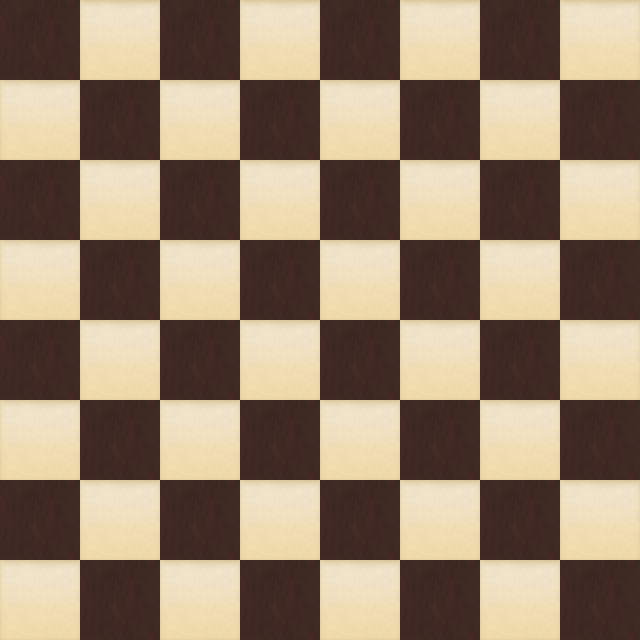
Give the GLSL for this pattern, as a WebGL 2 fragment shader.

```glsl
#version 300 es
precision highp float;
// Chequered board: dark streaked wood squares alternating with softly shaded cream squares.

uniform vec2 u_resolution;
out vec4 fragColor;

const float SQUARES = 8.0;                       // squares across and down, even so it tiles
const float PI = 3.14159265;
const vec3 CREAM_TOP = vec3(0.940, 0.890, 0.785);
const vec3 CREAM_BOTTOM = vec3(0.938, 0.855, 0.672);
const vec3 CREAM_SHADOW = vec3(0.825, 0.762, 0.600);
const vec3 CREAM_RIM = vec3(0.860, 0.765, 0.560);
const vec3 WOOD = vec3(0.247, 0.160, 0.140);
const vec3 WOOD_RED = vec3(0.285, 0.155, 0.145);
const vec3 WOOD_OLIVE = vec3(0.235, 0.175, 0.135);
const float SHADOW_DEPTH = 0.055;                // fade length of the top shade, in squares
const float RIM_WIDTH = 0.022;                   // fade length of the side rims, in squares
const float CREAM_GRAIN = 0.018;
const float WOOD_GRAIN = 0.016;

float hash(vec2 p) {
    return fract(sin(dot(p, vec2(127.1, 311.7))) * 43758.5453);
}

// Value noise that wraps once per square; period holds whole numbers.
float noise(vec2 uv, vec2 period, float seed) {
    vec2 p = uv * period;
    vec2 i = floor(p);
    vec2 f = fract(p);
    f = f * f * (3.0 - 2.0 * f);
    vec2 a = mod(i, period) + seed;
    vec2 b = mod(i + 1.0, period) + seed;
    return mix(mix(hash(a), hash(vec2(b.x, a.y)), f.x),
               mix(hash(vec2(a.x, b.y)), hash(b), f.x), f.y);
}

vec3 creamSquare(vec2 uv) {
    // Pale at the top, warmer below
    float warmth = 1.0 - smoothstep(0.05, 0.90, uv.y);
    vec3 color = mix(CREAM_TOP, CREAM_BOTTOM, warmth);

    // Shade cast down from the top edge, with an uneven lower border
    float depth = SHADOW_DEPTH * (0.75 + 0.5 * noise(uv, vec2(5.0, 1.0), 3.0));
    float shade = exp(-pow((1.0 - uv.y) / depth, 1.5));
    shade *= mix(0.65, 1.0, smoothstep(0.0, 0.12, uv.x));
    color = mix(color, CREAM_SHADOW, 0.72 * shade);

    // Thin tan rims
    vec2 edge = min(uv, 1.0 - uv);
    float rim = exp(-edge.x / RIM_WIDTH) * 0.45 + exp(-edge.y / RIM_WIDTH) * 0.50;
    color = mix(color, CREAM_RIM, min(rim, 0.7));

    // Paper grain and faint mottling
    float grain = noise(uv, vec2(40.0), 11.0) - 0.5;
    float mottle = noise(uv, vec2(7.0), 17.0) - 0.5;
    return color + CREAM_GRAIN * (grain + 0.5 * mottle);
}

vec3 woodSquare(vec2 uv) {
    // Streaks run upright and lean slightly
    vec2 bent = uv + vec2(0.05 * noise(uv, vec2(3.0), 23.0), 0.0);
    float redStreak = smoothstep(0.58, 0.95, noise(bent, vec2(17.0, 3.0), 29.0));
    float oliveStreak = smoothstep(0.55, 0.95, noise(bent, vec2(13.0, 2.0), 37.0));
    vec3 color = mix(WOOD, WOOD_RED, 0.55 * redStreak);
    color = mix(color, WOOD_OLIVE, 0.55 * oliveStreak);

    // Fine fibres and broad variation
    float fibre = noise(bent, vec2(44.0, 14.0), 41.0) - 0.5;
    float cloud = noise(uv, vec2(4.0), 47.0) - 0.5;
    return color + WOOD_GRAIN * (fibre + 0.6 * cloud);
}

void main() {
    vec2 board = gl_FragCoord.xy / u_resolution * SQUARES;
    vec2 pixel = SQUARES / u_resolution;
    vec2 uv = fract(board);

    // Smooth checker: the product of two clamped waves, cream at the lower left
    vec2 side = clamp(sin(PI * board) / (PI * pixel), -0.5, 0.5);
    float cream = 0.5 + 2.0 * side.x * side.y;

    fragColor = vec4(mix(woodSquare(uv), creamSquare(uv), cream), 1.0);
}
```
